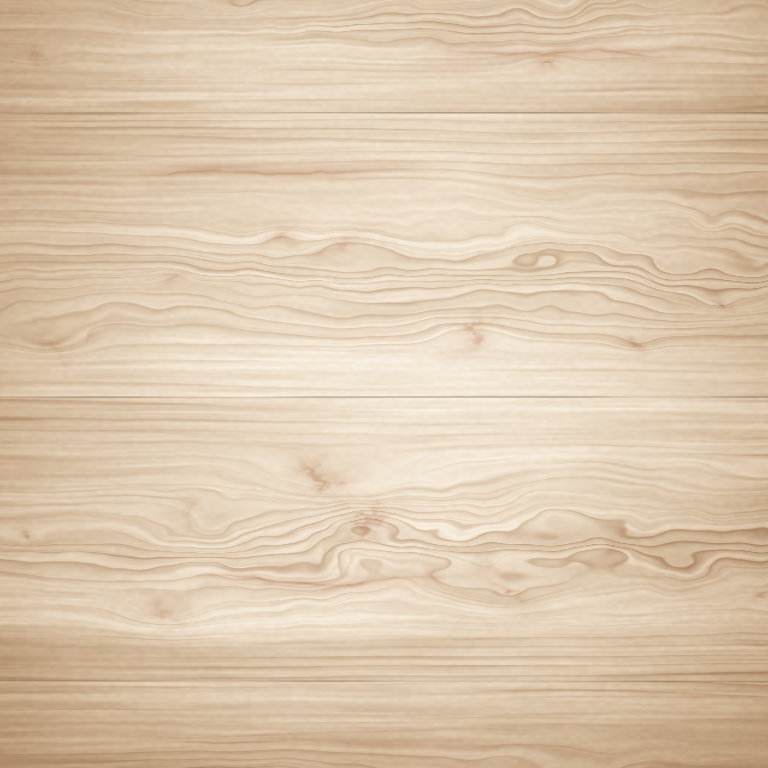
Reproduce this texture procedurally as a WebGL 2 fragment shader.

```glsl
#version 300 es
precision highp float;
// Pale wooden planks with horizontal grain, growth rings, knots and thin seams.
// A bent height field gives the grain: rings are its contours, fibres are noise
// stretched along it. A soft vignette brightens the middle of the canvas.
uniform vec2 u_resolution;
out vec4 fragColor;

#define PLANK_HEIGHT 0.37
#define PLANK_OFFSET 0.113
#define KNOTS_PER_PLANK 7
#define RING_DENSITY 68.0
#define RING_DEPTH 0.34
#define FIBRE_DEPTH 0.46
#define BAND_DEPTH 0.33
#define BEND 0.15
#define VIGNETTE 1.80
#define BRIGHTNESS 0.97
#define DARK_WOOD vec3(0.71, 0.58, 0.45)
#define LIGHT_WOOD vec3(0.97, 0.93, 0.87)

float hash(vec2 p) {
    vec3 q = fract(vec3(p.xyx) * 0.1031);
    q += dot(q, q.yzx + 33.33);
    return fract((q.x + q.y) * q.z);
}

float noise(vec2 p) {
    vec2 cell = floor(p), f = fract(p);
    f = f * f * (3.0 - 2.0 * f);
    float low = mix(hash(cell), hash(cell + vec2(1, 0)), f.x);
    float high = mix(hash(cell + vec2(0, 1)), hash(cell + vec2(1, 1)), f.x);
    return mix(low, high, f.y);
}

float fbm(vec2 p) {
    float sum = 0.0, amp = 0.53;
    for (int i = 0; i < 4; i++) {
        sum += amp * noise(p);
        p = p * 2.03 + 17.7;
        amp *= 0.5;
    }
    return sum;
}

// x: bend of the grain, y: dark core, z: tinted halo around the knots
vec3 knots(vec2 p, float plank) {
    vec3 sum = vec3(0.0);
    vec2 ragged = vec2(fbm(p * vec2(40, 70)), fbm(p * vec2(45, 80) + 9.0)) - 0.5;
    for (int i = 0; i < KNOTS_PER_PLANK; i++) {
        vec2 key = vec2(float(i) + 3.0, plank * 7.0 + 31.0);
        float pick = hash(key + 40.0);
        float size = mix(0.005, 0.015, pick * pick);
        vec2 centre = vec2((float(i) + hash(key)) / float(KNOTS_PER_PLANK),
            PLANK_OFFSET + PLANK_HEIGHT * (plank + mix(0.18, 0.8, hash(key + 20.0))));
        vec2 d = (p - centre) / size;
        float side = hash(key + 60.0) < 0.5 ? -1.0 : 1.0;
        vec2 wide = d / vec2(5.0, 1.8);
        sum.x += side * size * 2.2 * exp(-dot(wide, wide));
        d += ragged * 4.0;
        d.y += 0.4 * side * d.x;
        vec2 core = d / vec2(1.0, 0.55), halo = d / vec2(3.2, 1.5);
        sum.y += mix(0.3, 1.0, hash(key + 80.0)) * exp(-dot(core, core));
        sum.z += exp(-dot(halo, halo));
    }
    return sum;
}

// A long reddish streak that fades at both ends
float streak(vec2 p, float across, float plank) {
    float start = hash(vec2(plank + 5.0, 71.0)) * 0.7;
    float span = smoothstep(start - 0.08, start + 0.04, p.x)
        * (1.0 - smoothstep(start + 0.18, start + 0.36, p.x));
    float line = mix(0.15, 0.88, hash(vec2(plank + 5.0, 93.0)))
        + 0.11 * (fbm(vec2(p.x * 7.0, plank)) - 0.5);
    float d = (across - line) * PLANK_HEIGHT;
    float broken = 0.4 + 0.6 * noise(vec2(p.x * 30.0, plank));
    return span * (0.6 * broken * exp(-abs(d) / 0.002) + 0.35 * exp(-abs(d) / 0.01));
}

void main() {
    vec2 p = gl_FragCoord.xy / u_resolution;
    float row = (p.y - PLANK_OFFSET) / PLANK_HEIGHT;
    float plank = floor(row), across = fract(row);
    vec2 local = p + plank * vec2(7.3, 3.7) + 20.0;

    // Bent grain coordinate: figured patches in the heart, straight elsewhere
    vec3 knot = knots(p, plank);
    float heart = smoothstep(0.1, 0.45, across) * (1.0 - smoothstep(0.55, 0.9, across));
    heart *= smoothstep(0.2, 0.75, noise(local * vec2(2.2, 5.0) + 7.0));
    float bend = BEND * (0.05 + heart) * (fbm(local * vec2(4.0, 7.5)) - 0.5) + knot.x;
    float grain = local.y + bend;

    // Growth rings: a slow rise to a sharp edge, fading in and out
    float phase = fract(RING_DENSITY * grain + 1.6 * noise(local * vec2(1.5, 40.0)));
    float ring = pow(phase, 4.0) * (1.0 - smoothstep(0.86, 1.0, phase));
    ring *= smoothstep(0.25, 0.75, noise(vec2(local.x * 2.5, grain * 22.0) + 4.0));
    ring *= 1.0 + heart;

    // Broad bands, long fine fibres and sparse hairlines
    float band = noise(vec2(local.x * 0.9, grain * 20.0)) - 0.5;
    float cloud = fbm(local * vec2(2.5, 8.0) + 31.0) - 0.5;
    float fibre = 0.30 * noise(vec2(local.x * 1.6, grain * 90.0))
        + 0.36 * noise(vec2(local.x * 3.5, grain * 180.0))
        + 0.34 * noise(vec2(local.x * 11.0, grain * 270.0)) - 0.5;
    float hair = smoothstep(0.68, 0.98, noise(vec2(local.x * 5.0, grain * 230.0) + 60.0));
    float speckle = noise(local * vec2(130.0, 250.0)) - 0.5;

    // Tone of the wood under the vignette, with calmer grain where it is bright
    vec2 off = p - vec2(0.5, 0.54);
    float dim = dot(off, off);
    float tone = BAND_DEPTH * band + FIBRE_DEPTH * fibre + 0.25 * cloud;
    tone += 0.08 * speckle - RING_DEPTH * ring - 0.15 * hair;
    tone = BRIGHTNESS - VIGNETTE * dim + tone * mix(0.82, 1.2, smoothstep(0.0, 0.35, dim));
    tone = clamp(tone, -0.1, 1.03);
    vec3 colour = mix(DARK_WOOD, LIGHT_WOOD, tone);
    colour -= vec3(0.0, 0.03, 0.10) * tone * (1.0 - tone);

    // Reddish knots, streaks and ring lines
    float red = 0.25 * knot.z + 0.7 * knot.y + streak(p, across, plank) + 0.15 * ring;
    colour = mix(colour, colour * vec3(0.86, 0.74, 0.66), clamp(red, 0.0, 1.0));

    // Seams: a faint broken gap with a light lip below
    float gap = (across - step(0.5, across)) * PLANK_HEIGHT;
    float soft = 1.0 / u_resolution.y;
    float seam = 1.0 - smoothstep(0.0, 0.0003 + 1.1 * soft, abs(gap));
    float lip = 1.0 - smoothstep(0.001, 0.003 + soft, abs(gap + 0.003));
    float worn = smoothstep(0.1, 0.9, noise(vec2(p.x * 7.0, plank + step(0.5, across) + 50.0)));
    colour += 0.015 * lip;
    colour *= 1.0 - seam * mix(0.07, 0.28, worn) * vec3(0.9, 1.0, 1.1);

    fragColor = vec4(clamp(colour, 0.0, 1.0), 1.0);
}
```
